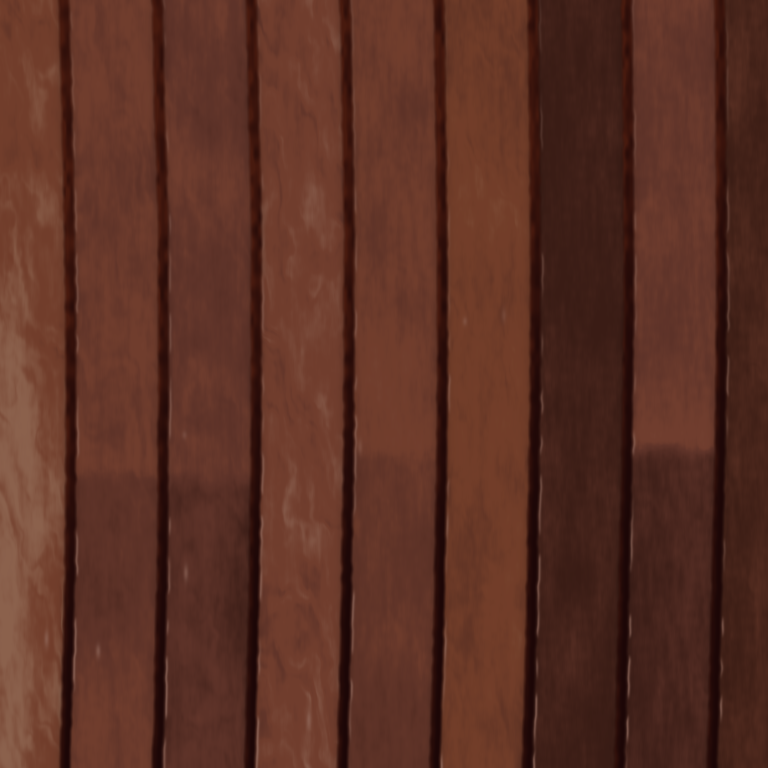
This texture is drawn by a WebGL 1 fragment shader. Its source:

```glsl
precision highp float;
// Weathered red-brown timber cladding: nine upright boards split by dark grooves.
uniform vec2 u_resolution;

const vec3 GROOVE_DARK = vec3(0.11, 0.025, 0.025);
const vec3 GROOVE_RUST = vec3(0.28, 0.10, 0.055);
const vec3 WOOD_DEEP = vec3(0.225, 0.11, 0.085);
const vec3 WOOD_MID = vec3(0.37, 0.20, 0.16);
const vec3 WOOD_RED = vec3(0.44, 0.24, 0.18);
const vec3 WOOD_PALE = vec3(0.54, 0.38, 0.32);
const vec3 EDGE_GLINT = vec3(0.58, 0.43, 0.38);
const float GROOVE_HALF = 0.0066;

float hash(vec2 p) {
  return fract(sin(dot(p, vec2(127.1, 311.7))) * 43758.5453);
}

float noise(vec2 p) {
  vec2 i = floor(p), f = fract(p);
  f = f * f * (3.0 - 2.0 * f);
  return mix(mix(hash(i), hash(i + vec2(1.0, 0.0)), f.x),
             mix(hash(i + vec2(0.0, 1.0)), hash(i + vec2(1.0, 1.0)), f.x), f.y);
}

float fbm(vec2 p) {
  float sum = 0.0, amp = 0.5;
  for (int i = 0; i < 4; i++) {
    sum += amp * noise(p);
    p = p * 2.03 + 17.3;
    amp *= 0.5;
  }
  return sum;
}

// Selects the value of one board from nine, ordered left to right.
float pick(mat3 values, float id) {
  vec3 slots = vec3(0.0, 1.0, 2.0);
  vec3 column = vec3(equal(slots, vec3(floor((id + 0.5) / 3.0))));
  vec3 row = vec3(equal(slots, vec3(mod(id, 3.0))));
  return dot(values * column, row);
}

vec3 woodRamp(float tone) {
  vec3 c = mix(WOOD_DEEP, WOOD_MID, smoothstep(0.0, 0.5, tone));
  c = mix(c, WOOD_RED, smoothstep(0.45, 0.7, tone));
  return mix(c, WOOD_PALE, smoothstep(0.7, 1.1, tone));
}

// Grooves bow slightly and fan out toward the top.
float boardCoord(vec2 uv, float pitch) {
  float bow = uv.y - 0.48;
  float wobble = 0.0016 * (noise(vec2(uv.x * 5.0, uv.y * 7.0)) - 0.5);
  return (uv.x - 0.0922 + 0.036 * bow * bow + wobble) / pitch;
}

// Upper and lower lengths of a board, with a worn smudge above the joint.
float boardTone(vec2 uv, float id) {
  float upper = pick(mat3(0.74, 0.62, 0.53, 0.69, 0.62, 0.67, 0.13, 0.56, 0.20), id);
  float lower = pick(mat3(0.78, 0.40, 0.33, 0.74, 0.49, 0.64, 0.16, 0.19, 0.21), id);
  float joint = pick(mat3(0.42, 0.385, 0.375, 0.40, 0.41, 0.40, 0.37, 0.415, 0.40), id);
  float above = uv.y - joint + 0.024 * (fbm(uv * 40.0) - 0.47);
  float smudge = smoothstep(-0.01, 0.012, above) * exp(-max(above, 0.0) * 28.0);
  float tone = mix(lower, upper, smoothstep(-0.022, 0.022, above));
  tone += 0.5 * smudge * max(upper - lower, 0.0);
  // Fading near the foot and a pale sheen along the far left.
  tone += 0.9 * max(upper - lower, 0.0) * smoothstep(0.24, 0.04, uv.y) * step(id, 1.5);
  return tone + 0.26 * smoothstep(0.09, 0.0, uv.x) * smoothstep(0.85, 0.4, uv.y);
}

// Soft mottling, fine upright fibres and curling figure.
float grain(vec2 uv, float id) {
  float figure = pick(mat3(0.8, 0.35, 0.45, 1.0, 0.2, 0.4, 0.1, 0.2, 0.2), id);
  vec2 p = uv + vec2(id * 3.7, id * 1.9);
  float mottle = fbm(p * vec2(18.0, 9.0)) - 0.47;
  float fibre = fbm(p * vec2(150.0, 22.0)) - 0.47;
  float speckle = noise(p * vec2(190.0, 110.0)) - 0.5;
  float warp = fbm(p * vec2(22.0, 10.0));
  float curl = noise(vec2(p.x * 95.0 + p.y * 28.0 + warp * 9.0, p.y * 22.0 + warp * 5.0));
  return 0.34 * mottle + 0.18 * fibre + 0.05 * speckle + 0.30 * figure * (curl - 0.47);
}

// Small pale chips scattered over the boards.
float chips(vec2 uv) {
  float mask = 0.0;
  for (int i = 0; i < 9; i++) {
    float k = float(i);
    vec2 center = vec2(hash(vec2(k, 2.3)), hash(vec2(k, 8.1)));
    vec2 d = (uv - center) / vec2(0.003, 0.005 + 0.006 * hash(vec2(k, 5.7)));
    mask += (0.3 + 0.5 * hash(vec2(k, 3.9))) * exp(-dot(d, d));
  }
  return min(mask, 1.0);
}

void main() {
  vec2 uv = gl_FragCoord.xy / u_resolution;
  float pitch = 0.1204 + 0.0017 * uv.y * uv.y;
  float u = boardCoord(uv, pitch);
  float id = clamp(floor(u) + 1.0, 0.0, 8.0);
  float side = (u - floor(u + 0.5)) * pitch;
  side += 0.0016 * (noise(uv * vec2(20.0, 85.0)) - 0.5);
  float soft = max(0.0029, 1.0 / u_resolution.x);

  // Boards
  float warmth = pick(mat3(0.4, 0.1, 0.0, 0.1, 0.2, 0.7, 0.2, 0.0, 0.5), id);
  vec3 color = woodRamp(boardTone(uv, id) + grain(uv, id));
  color *= mix(vec3(1.0), vec3(1.02, 1.0, 0.84), warmth);
  color *= 1.0 - 0.18 * exp(-max(abs(side) - GROOVE_HALF, 0.0) * 300.0);
  color = mix(color, EDGE_GLINT, 0.7 * chips(uv));

  // Broken glint along the left edge of each board
  float glintLine = (side - GROOVE_HALF - 0.0026) / 0.0019;
  float wear = smoothstep(0.35, 0.75, noise(vec2(id * 9.1, uv.y * 38.0)));
  float glint = exp(-glintLine * glintLine) * wear * mix(0.7, 0.15, uv.y);
  color = mix(color, EDGE_GLINT, glint);

  // Grooves, rustier on their left side and toward the upper left
  float rust = smoothstep(0.3, 1.0, uv.y + 0.25 - 0.3 * uv.x);
  rust = 0.75 * rust + 0.4 * smoothstep(0.002, -GROOVE_HALF, side);
  rust *= 0.45 + 0.9 * noise(uv * vec2(180.0, 60.0));
  vec3 groove = mix(GROOVE_DARK, GROOVE_RUST, clamp(rust, 0.0, 1.0));
  float cover = 1.0 - smoothstep(GROOVE_HALF - soft, GROOVE_HALF + soft, abs(side));
  gl_FragColor = vec4(mix(color, groove, cover), 1.0);
}
```
